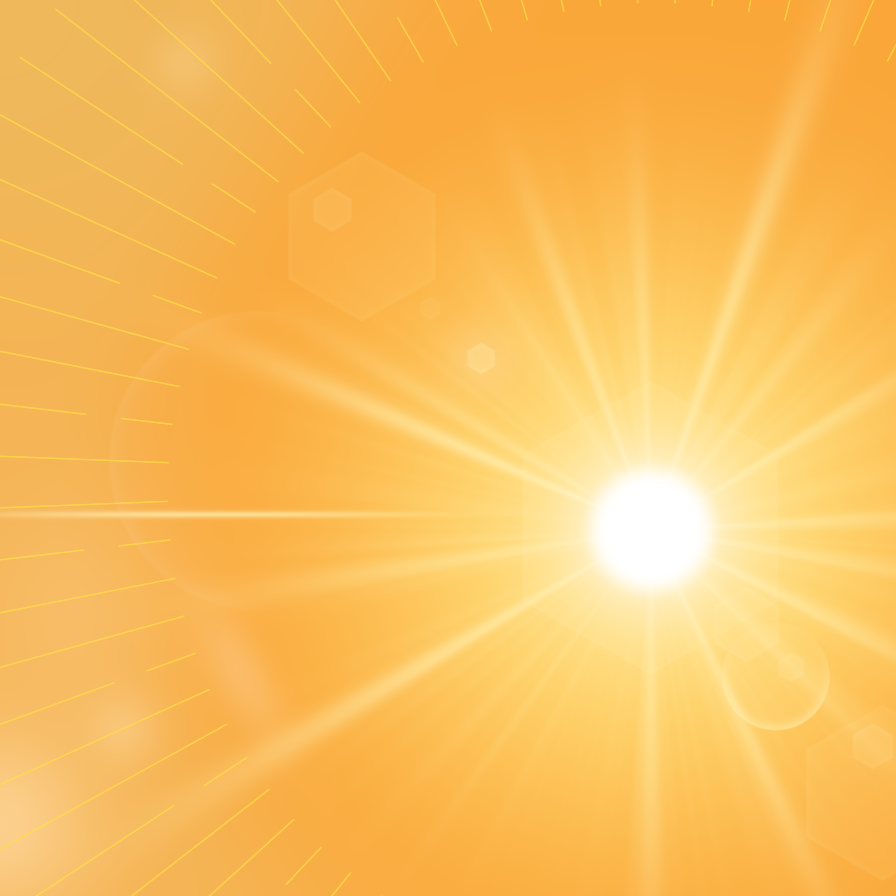
Give the GLSL for this background, as a WebGL 2 fragment shader.

```glsl
#version 300 es
precision highp float;
// Orange sunburst: a white sun with soft rays over a warm radial gradient,
// lens-flare hexagons, discs and hazy spots, and a ring of thin yellow dashes.
// Everything is built from angular profiles, distance functions and noise.

#define SUN vec2(0.727, 0.4085)
#define RING_CENTER vec2(0.743, 0.462)
#define RING_RADIUS 0.545
#define RING_SKEW vec2(0.0105)
#define DASH_COUNT 81.0
#define DASH_HALF_WIDTH 0.0008
#define DASH_POWER 0.72
#define RAY_WIDTH 0.040
#define RAY_POWER 0.62
#define FINE_RAYS 11.0
#define GLOW_RADIUS 0.365
#define CORE_RADIUS 0.064

uniform vec2 u_resolution;
out vec4 outColor;

const float PI = 3.14159265;
const vec3 ORANGE = vec3(0.980, 0.650, 0.220);
const vec3 AMBER = vec3(0.960, 0.705, 0.330);
const vec3 OLIVE = vec3(0.930, 0.725, 0.360);
const vec3 GOLD = vec3(1.000, 0.840, 0.420);
const vec3 CREAM = vec3(1.000, 0.930, 0.680);
const vec3 PEACH = vec3(0.990, 0.800, 0.570);
const vec3 DASH = vec3(1.000, 0.870, 0.270);

// Beams: angle in degrees, reach, strength
const vec3 BEAMS[16] = vec3[16](
  vec3(92.5, 0.56, 0.75), vec3(110.0, 0.55, 0.75), vec3(70.6, 0.80, 0.95),
  vec3(51.0, 0.50, 0.50), vec3(31.0, 0.50, 0.80), vec3(3.0, 0.50, 0.60),
  vec3(-9.5, 0.48, 0.65), vec3(-26.5, 0.52, 0.80), vec3(-44.0, 0.52, 0.50),
  vec3(-65.0, 0.62, 0.80), vec3(-90.0, 0.62, 0.80), vec3(210.5, 0.82, 1.0),
  vec3(188.7, 0.64, 0.75), vec3(156.5, 0.70, 0.95), vec3(149.0, 0.58, 0.55),
  vec3(122.0, 0.50, 0.50));

// Flare hexagons: center, apothem, strength
const vec4 HEXES[9] = vec4[9](
  vec4(0.726, 0.411, 0.142, 0.18), vec4(0.404, 0.736, 0.082, 0.12),
  vec4(0.371, 0.766, 0.021, 0.15), vec4(0.480, 0.656, 0.011, 0.10),
  vec4(0.537, 0.600, 0.015, 0.36), vec4(0.974, 0.167, 0.022, 0.16),
  vec4(0.833, 0.303, 0.036, 0.24), vec4(0.883, 0.255, 0.014, 0.22),
  vec4(0.985, 0.115, 0.085, 0.12));

// Hazy spots: center, radius, strength
const vec4 SPOTS[5] = vec4[5](
  vec4(0.137, 0.186, 0.040, 0.45), vec4(0.206, 0.930, 0.036, 0.32),
  vec4(0.000, 0.080, 0.105, 0.80), vec4(0.537, 0.600, 0.040, 0.40),
  vec4(0.090, 0.320, 0.130, 0.25));

vec2 hashGradient(vec2 cell) {
  float h = fract(sin(dot(cell, vec2(127.1, 311.7))) * 43758.5);
  return vec2(cos(2.0 * PI * h), sin(2.0 * PI * h));
}

float gradientNoise(vec2 p) {
  vec2 i = floor(p), f = fract(p), o = vec2(0.0, 1.0);
  vec2 u = f * f * (3.0 - 2.0 * f);
  float a = dot(hashGradient(i), f);
  float b = dot(hashGradient(i + o.yx), f - o.yx);
  float c = dot(hashGradient(i + o), f - o);
  float d = dot(hashGradient(i + 1.0), f - 1.0);
  return mix(mix(a, b, u.x), mix(c, d, u.x), u.y);
}

float hexDistance(vec2 p, float apothem) {
  p = abs(p);
  return max(p.x, 0.5 * p.x + 0.866 * p.y) - apothem;
}

float gauss(float x) { return exp(-x * x); }

float sunRays(vec2 d) {
  float r = length(d), angle = atan(d.y, d.x), sum = 0.0;
  for (int i = 0; i < 16; i++) {
    vec3 beam = BEAMS[i];
    float turn = mod(angle - radians(beam.x) + PI, 2.0 * PI) - PI;
    sum += beam.z * gauss(turn / RAY_WIDTH) * (1.0 - smoothstep(0.2 * beam.y, beam.y, r));
  }
  // Sampling noise along the unit circle keeps the fine rays seamless
  vec2 dir = d / max(r, 0.001) * FINE_RAYS;
  float fine = 0.6 * max(gradientNoise(dir), 0.0) + 0.4 * max(gradientNoise(2.3 * dir + 5.0), 0.0);
  return sum + 0.9 * fine * (1.0 - smoothstep(0.08, 0.55, r));
}

float dashRing(vec2 d, float px) {
  float r = length(d), turn = atan(d.y, -d.x) / (2.0 * PI) * DASH_COUNT;
  float across = abs(fract(turn) - 0.5) * 2.0 * PI * r / DASH_COUNT;
  float line = 1.0 - smoothstep(DASH_HALF_WIDTH - 0.5 * px, DASH_HALF_WIDTH + 0.6 * px, across);
  float along = r - RING_RADIUS + dot(d / max(r, 0.001), RING_SKEW);
  float split = 1.0 - step(0.5, abs(mod(floor(turn), 3.0) - 1.0));
  float gap = split * smoothstep(-px, px, along - 0.058) * smoothstep(px, -px, along - 0.097);
  return line * smoothstep(-px, px, along) * smoothstep(px, -px, along - 0.315) * (1.0 - gap);
}

void main() {
  vec2 p = gl_FragCoord.xy / u_resolution;
  float px = 1.0 / min(u_resolution.x, u_resolution.y);
  vec2 d = p - SUN;
  float r = length(d);

  // Background and broad glow
  vec3 col = mix(ORANGE, AMBER, smoothstep(0.45, 0.70, length(p - RING_CENTER)) * smoothstep(0.75, 0.2, p.x));
  col = mix(col, OLIVE, 0.9 * smoothstep(0.50, 0.0, length(p - vec2(0.0, 1.0))));
  col = mix(col, GOLD, gauss(pow(r / GLOW_RADIUS, 1.45)));

  // Hazy spots and a slanted peach smear
  for (int i = 0; i < 5; i++) {
    vec4 s = SPOTS[i];
    col = mix(col, mix(PEACH, CREAM, 0.3), s.w * gauss(length(p - s.xy) / s.z));
  }
  vec2 smear = mat2(0.87, -0.5, 0.5, 0.87) * (p - vec2(0.268, 0.25));
  col = mix(col, PEACH, 0.45 * gauss(length(smear / vec2(0.030, 0.080))));

  // Rays and the horizontal streak
  col = mix(col, CREAM, RAY_POWER * min(sunRays(d), 1.15));
  float streak = gauss((p.y - 0.4258) / 0.0038) * smoothstep(-0.15, 0.22, p.x) * smoothstep(0.62, 0.25, p.x);
  col = mix(col, CREAM, 0.75 * streak);

  // Flare hexagons with faint rims
  for (int i = 0; i < 9; i++) {
    vec4 h = HEXES[i];
    float e = hexDistance(p - h.xy, h.z);
    float shape = smoothstep(1.5 * px, -1.5 * px, e) * (0.65 + 0.4 * gauss(e / 0.004));
    col = mix(col, CREAM, h.w * shape);
  }

  // Flare discs: a large faint one and a small one bright at its lower edge
  float big = length(p - vec2(0.289, 0.486)) - 0.167;
  float lit = smoothstep(0.12, -0.10, p.x - 0.289);
  col = mix(col, PEACH, lit * smoothstep(2.0 * px, -2.0 * px, big) * (0.03 + 0.14 * gauss(big / 0.012)));
  vec2 q = p - vec2(0.866, 0.245);
  float small = length(q) - 0.060;
  float rim = gauss(small / 0.008) * smoothstep(0.05, -0.05, q.y);
  col = mix(col, CREAM, smoothstep(px, -px, small) * (0.10 + 0.45 * rim));

  // Dashes, sun halo and core
  col = mix(col, DASH, DASH_POWER * dashRing(p - RING_CENTER, px));
  col = mix(col, CREAM, 0.65 * gauss(r / 0.16));
  col = mix(col, vec3(1.0), 0.85 * gauss(r / 0.085));
  col = mix(col, vec3(1.0), 1.0 - smoothstep(0.75 * CORE_RADIUS, 1.3 * CORE_RADIUS, r));
  outColor = vec4(col, 1.0);
}
```
